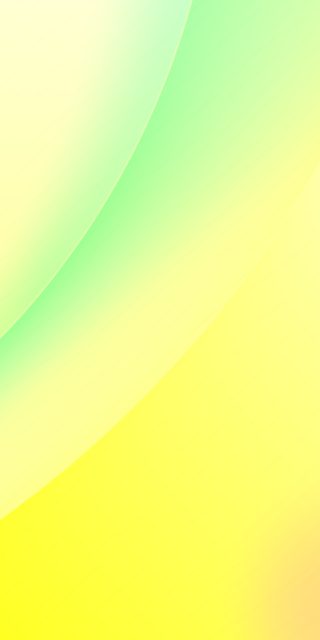
Reproduce this background procedurally as a WebGL 1 fragment shader.

```glsl
precision highp float;

uniform vec2 u_resolution;

// Arcs: centre x, centre y, radius, in canvas widths
#define UPPER_ARC vec3(-1.760, 2.639, 2.444)
#define LOWER_ARC vec3(-2.041, 3.216, 3.496)
#define RIM_WIDTH 0.0025
#define RIM_STRENGTH 0.55
#define STREAK_STRENGTH 0.003
#define GREEN vec3(0.61, 1.00, 0.56)
#define MINT vec3(0.79, 1.00, 0.78)
#define LEMON vec3(1.00, 1.00, 0.62)
#define CREAM vec3(1.00, 1.00, 0.83)
#define PEACH vec3(1.00, 0.87, 0.49)

// Signed distance to an arc, positive on its lower right side
float arcDistance(vec2 p, vec3 arc) {
  return length(p - arc.xy) - arc.z;
}

// Fine diagonal brushing from layered sines
float streaks(vec2 p) {
  float across = dot(p, vec2(0.64, -0.77));
  float along = dot(p, vec2(0.77, 0.64));
  float sum = 0.0;
  float frequency = 130.0;
  float weight = 0.5;
  for (int i = 0; i < 4; i++) {
    sum += weight * sin(across * frequency + 2.0 * sin(along * 9.0 + frequency));
    frequency *= 1.43;
    weight *= 0.8;
  }
  return sum;
}

// Cream sheet with a mint shade along its curved edge
vec3 upperSheet(vec2 p, float edge) {
  float height = clamp((p.y - 0.95) / 1.05, 0.0, 1.0);
  vec3 base = mix(LEMON, CREAM, height);
  vec3 shade = mix(vec3(0.77, 1.0, 0.59), MINT, height);
  float reach = mix(0.18, 0.32, height);
  float amount = 1.0 - smoothstep(0.0, reach, -edge);
  amount *= mix(0.75, 1.0, smoothstep(0.0, 0.15, p.x));
  return mix(base, shade, amount);
}

// Green shadow under the upper arc, fading to lemon at a slanted line
vec3 middleSheet(vec2 p, float upper, float lower) {
  float slant = (p.y - 0.698 - 0.833 * p.x) / 1.30;
  float toLemon = 0.5 * (slant + sqrt(slant * slant + 0.002));
  float start = max(upper, 0.0);
  float fade = start / (start + toLemon + 0.001);
  vec3 shadow = GREEN + vec3(0.06, 0.0, 0.09) * smoothstep(1.2, 2.0, p.y);
  vec3 color = mix(shadow, LEMON, fade);
  color.b += 0.18 * fade * (1.0 - fade);
  color.b -= 0.09 * exp(min(lower, 0.0) / 0.08) * (1.0 - 0.6 * p.x);
  return color;
}

// Yellow field with a peach glow in the corner
vec3 lowerSheet(vec2 p, float edge) {
  float blue = 0.135 + 0.24 * p.x + 0.21 * p.y;
  blue -= 0.03 * exp(-max(edge, 0.0) / 0.06);
  float glow = length((p - vec2(1.08, 0.08)) / vec2(0.42, 0.50));
  return mix(vec3(1.0, 1.0, blue), PEACH, 1.0 - smoothstep(0.2, 1.0, glow));
}

// Thin pale line along an edge
float rim(float edge, float pixel) {
  return RIM_STRENGTH * (1.0 - smoothstep(0.0, RIM_WIDTH + pixel, abs(edge)));
}

void main() {
  vec2 p = gl_FragCoord.xy / u_resolution * vec2(1.0, 2.0);
  float pixel = 1.0 / u_resolution.x;
  float upper = arcDistance(p, UPPER_ARC);
  float lower = arcDistance(p, LOWER_ARC);

  // Stack the sheets from bottom to top
  vec3 color = lowerSheet(p, lower);
  color = mix(middleSheet(p, upper, lower), color, smoothstep(-pixel, pixel, lower));
  color = mix(upperSheet(p, upper), color, smoothstep(-pixel, pixel, upper));

  // Pale rims and faint brushing
  color = mix(color, vec3(1.0, 1.0, 0.72), rim(upper, pixel));
  color = mix(color, vec3(1.0, 1.0, 0.66), rim(lower, pixel));
  color += STREAK_STRENGTH * streaks(p);

  gl_FragColor = vec4(clamp(color, 0.0, 1.0), 1.0);
}
```
